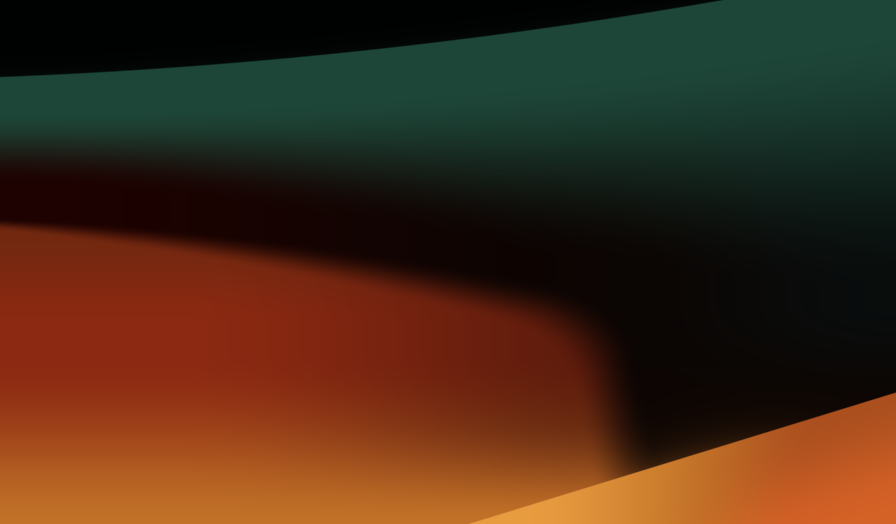
Write a Shadertoy shader that draws this background.

```glsl
// Abstract backdrop: a green band under a black curve, a glowing red lobe and an amber wedge.

const vec3 BLACK       = vec3(0.0, 0.002, 0.002);
const vec3 GREEN       = vec3(0.115, 0.275, 0.22);
const vec3 DARK_RED    = vec3(0.115, 0.008, 0.002);
const vec3 DARK_BROWN  = vec3(0.045, 0.018, 0.01);
const vec3 DARK_TEAL   = vec3(0.035, 0.05, 0.048);
const vec3 RUST        = vec3(0.44, 0.155, 0.06);
const vec3 RED         = vec3(0.545, 0.16, 0.07);
const vec3 AMBER       = vec3(0.77, 0.46, 0.16);
const vec3 GOLD        = vec3(0.91, 0.61, 0.25);
const vec3 BURNT       = vec3(0.67, 0.31, 0.12);
const vec3 ORANGE      = vec3(0.83, 0.38, 0.15);

// Smooth minimum that rounds the corner between two distances
float smoothMin(float a, float b, float k) {
    float h = max(k - abs(a - b), 0.0) / k;
    return min(a, b) - h * h * k * 0.25;
}

// Height of a parabola at x
float parabola(float x, float start, float slope, float bend) {
    return start + x * (slope + bend * x);
}

// Antialiased coverage of the positive side of a distance
float coverage(float d, float pixel) {
    return smoothstep(-pixel, pixel, d);
}

// Dark ground: warm at the left, cool at the far right
vec3 groundColor(vec2 uv) {
    vec3 ground = mix(DARK_RED, DARK_BROWN, smoothstep(0.0, 0.7, uv.x));
    float cool = smoothstep(0.65, 1.0, uv.x) * smoothstep(0.2, 0.42, uv.y);
    return mix(ground, DARK_TEAL, cool);
}

// Green veil: its lower fade widens towards the right
float greenVeil(vec2 uv) {
    float low = mix(0.645, 0.45, smoothstep(0.0, 1.0, uv.x));
    float high = mix(0.79, 0.96, uv.x * uv.x);
    return smoothstep(low, high, uv.y);
}

// Red lobe: sharp at the left, blurred at its rounded right end
float lobeMask(vec2 uv) {
    float top = parabola(uv.x, 0.578, -0.1, -0.22) - uv.y;
    float side = 1.3 * (0.73 - 0.12 * uv.y - uv.x);
    float blur = mix(0.012, 0.055, clamp(uv.x / 0.7, 0.0, 1.0));
    return smoothstep(-0.5 * blur, 1.5 * blur, smoothMin(top, side, 0.1));
}

vec3 lobeColor(vec2 uv) {
    vec3 color = mix(RED, RUST, smoothstep(0.38, 0.57, uv.y));
    color = mix(color, AMBER, 1.0 - smoothstep(-0.04, 0.32, uv.y));
    float shade = smoothstep(0.2, 0.72, uv.x) * smoothstep(0.0, 0.2, uv.y);
    return color * (1.0 - 0.34 * shade);
}

// Wedge: gold at its tip, burnt along the edge, orange in the corner
vec3 wedgeColor(vec2 uv, float depth) {
    vec3 far = mix(BURNT, ORANGE, smoothstep(0.0, 0.22, depth));
    vec3 near = mix(GOLD, AMBER, smoothstep(0.58, 0.8, uv.x));
    return mix(near, far, smoothstep(0.74, 0.92, uv.x + 0.15 * depth));
}

void mainImage(out vec4 fragColor, in vec2 fragCoord) {
    vec2 uv = fragCoord / iResolution.xy;
    float pixel = 1.0 / iResolution.y;

    // Ground, veil and lobe
    vec3 color = mix(groundColor(uv), GREEN, greenVeil(uv));
    color = mix(color, lobeColor(uv), lobeMask(uv));

    // Faint warm light above the wedge
    float depth = 0.526 * (uv.x - 0.523) - uv.y;
    float glow = exp(-max(-depth, 0.0) * 28.0) * exp(-pow((uv.x - 0.74) / 0.13, 2.0));
    color += 0.22 * glow * AMBER * (1.0 - lobeMask(uv));

    // Wedge
    color = mix(color, wedgeColor(uv, depth), coverage(depth, pixel));

    // Black curve across the top
    float above = uv.y - parabola(uv.x, 0.853, 0.066, 0.144);
    vec3 sky = BLACK + 0.1 * GREEN * exp(-max(above, 0.0) * 50.0);
    color = mix(color, sky, coverage(above, pixel));

    fragColor = vec4(color, 1.0);
}
```
